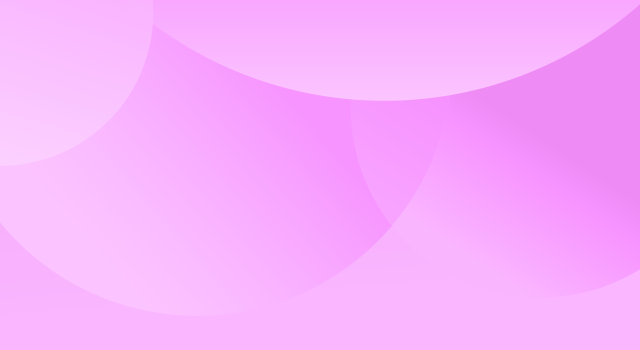
Give the GLSL for this background, as a Shadertoy shader.

```glsl
// Soft pink backdrop of four large overlapping discs on a pale ground.
// Each disc is a distance-based mask filled with its own linear gradient,
// layered back to front; x and y are measured in canvas heights.

// Coverage of a disc, smoothed over about one pixel.
float discMask(vec2 p, vec2 center, float radius) {
    float d = length(p - center) - radius;
    return clamp(0.5 - d * iResolution.y, 0.0, 1.0);
}

// Position of a value between two gradient stops.
float ramp(float start, float end, float v) {
    return clamp((v - start) / (end - start), 0.0, 1.0);
}

void mainImage(out vec4 fragColor, in vec2 fragCoord) {
    vec2 p = fragCoord / iResolution.y;
    float depth = 1.0 - p.y;

    // Pale ground
    vec3 color = mix(vec3(0.972, 0.69, 0.992), vec3(0.98, 0.712, 1.0),
                     ramp(0.65, 0.9, depth + 0.08 * p.x));

    // Large left disc, deepening toward the upper right
    float leftMask = discMask(p, vec2(0.564, 0.826), 0.7286);
    float leftRamp = ramp(-0.286, 0.44, dot(vec2(p.x, depth), vec2(0.75, -0.66)));
    vec3 leftFill = mix(vec3(0.984, 0.765, 1.0), vec3(0.967, 0.58, 1.0),
                        pow(leftRamp, 1.4));
    color = mix(color, leftFill, leftMask);

    // Right disc with three stops, translucent where it crosses the left one
    float rightMask = discMask(p, vec2(1.543, 0.69), 0.5405);
    float slant = dot(vec2(p.x, depth), vec2(0.55, -0.83));
    vec3 rightFill = mix(vec3(0.98, 0.71, 1.0), vec3(0.97, 0.575, 1.0),
                         ramp(0.13, 0.436, slant));
    rightFill = mix(rightFill, vec3(0.935, 0.547, 0.96), ramp(0.436, 0.52, slant));
    color = mix(color, rightFill, rightMask * mix(1.0, 0.45, leftMask));

    // Wide top disc, lighter toward its lower rim
    float topMask = discMask(p, vec2(1.098, 1.817), 1.105);
    vec3 topFill = mix(vec3(0.976, 0.655, 1.0), vec3(0.984, 0.77, 1.0),
                       ramp(0.0, 0.288, depth));
    color = mix(color, topFill, topMask);

    // Corner disc, slightly translucent
    float cornerMask = discMask(p, vec2(0.0, 0.964), 0.438);
    vec3 cornerFill = mix(vec3(0.98, 0.715, 1.0), vec3(0.984, 0.825, 1.0),
                          ramp(-0.08, 0.46, depth - 0.2 * p.x));
    color = mix(color, cornerFill, 0.85 * cornerMask);

    fragColor = vec4(color, 1.0);
}
```
